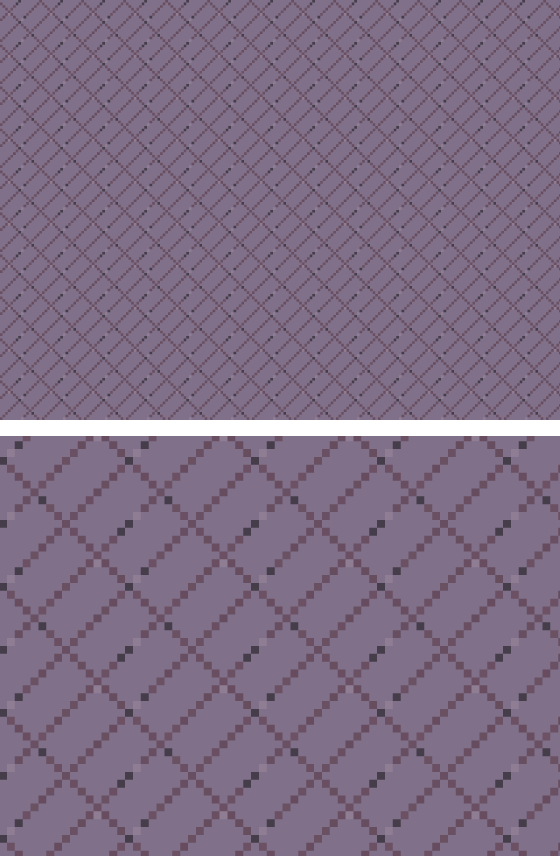
Top, the full canvas; bottom, a detail of the centre.
Reproduce this pattern procedurally as a Shadertoy shader.

```glsl
// Diagonal lattice of small square stitches on muted violet cloth, ten repeats high.

const float TILE = 16.0; // stitches along one side of a repeat

float hash(vec2 p) {
    p = fract(p * vec2(0.1031, 0.1130));
    p += dot(p, p.yx + 33.33);
    return fract((p.x + p.y) * p.x * 17.0);
}

// 1 when the stitch sits at the given place in the repeat
float at(vec2 stitch, float column, float row) {
    return 1.0 - step(0.5, distance(stitch, vec2(column, row)));
}

vec3 stitchColor(vec2 position) {
    vec2 stitch = mod(floor(position), TILE);
    vec3 cloth = vec3(0.50, 0.44, 0.54);
    vec3 thread = vec3(0.41, 0.31, 0.38) + 0.025 * (hash(stitch) - 0.5);

    // Rising lines lie twice as close as falling ones
    float rising = 1.0 - step(0.5, mod(stitch.x + stitch.y + 1.0, 8.0));
    float falling = 1.0 - step(0.5, mod(stitch.x - stitch.y + 1.0, TILE));
    vec3 color = mix(cloth, thread, max(rising, falling));

    // Dark knots and pale worn stitches
    float knot = at(stitch, 7.0, 0.0) + at(stitch, 9.0, 6.0)
               + at(stitch, 7.0, 8.0) + at(stitch, 12.0, 13.0)
               + at(stitch, 6.0, 1.0);
    float worn = at(stitch, 8.0, 7.0) + at(stitch, 8.0, 15.0)
               + at(stitch, 3.0, 5.0);
    color = mix(color, vec3(0.27, 0.24, 0.29), knot);
    return mix(color, vec3(0.56, 0.49, 0.58), worn);
}

void mainImage(out vec4 fragColor, in vec2 fragCoord) {
    // Average a grid of samples to smooth the stitch edges
    const int SAMPLES = 4;
    vec3 sum = vec3(0.0);
    for (int j = 0; j < SAMPLES; j++) {
        for (int i = 0; i < SAMPLES; i++) {
            vec2 offset = (vec2(i, j) + 0.5) / float(SAMPLES) - 0.5;
            vec2 uv = (fragCoord + offset) / iResolution.y;
            sum += stitchColor(vec2(uv.x, 1.0 - uv.y) * 10.0 * TILE);
        }
    }
    fragColor = vec4(sum / float(SAMPLES * SAMPLES), 1.0);
}
```
